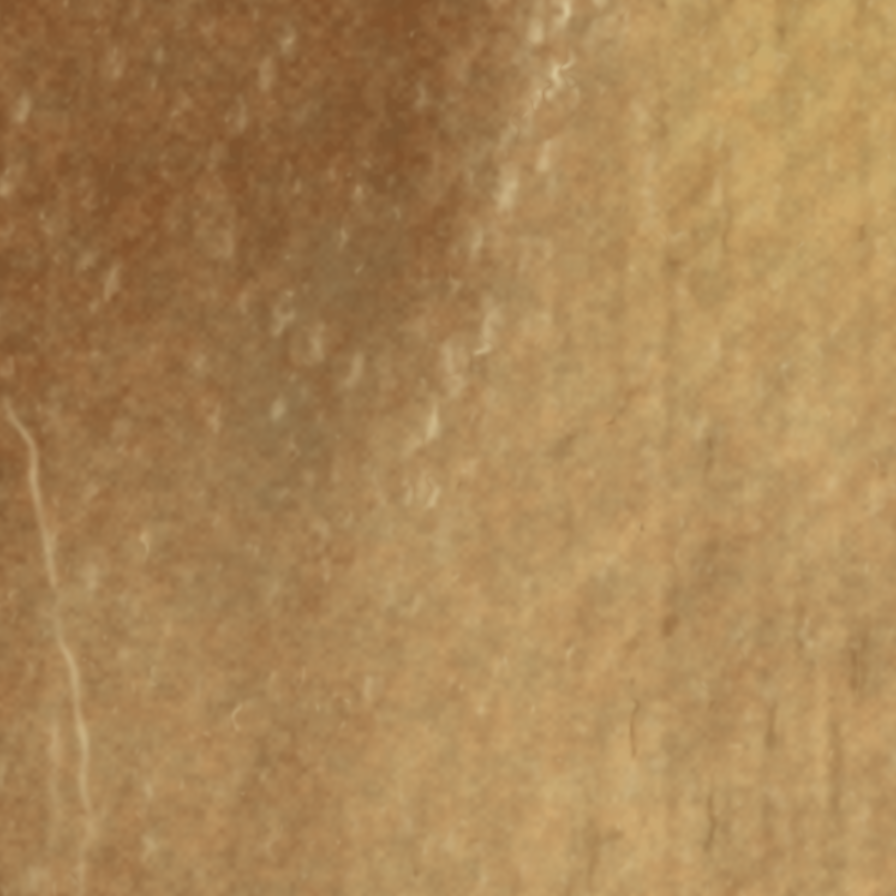
Reproduce this texture procedurally as a Shadertoy shader.

```glsl
// Worn tan surface: brown to golden shading, faint grain, pale flecks and scratches.

float hash(vec2 p) {
    return fract(sin(dot(p, vec2(127.1, 311.7))) * 43758.5453);
}

float noise(vec2 p) {
    vec2 i = floor(p), f = fract(p);
    f = f * f * (3.0 - 2.0 * f);
    return mix(mix(hash(i), hash(i + vec2(1, 0)), f.x),
               mix(hash(i + vec2(0, 1)), hash(i + vec2(1, 1)), f.x), f.y);
}

// Layered noise centred on zero
float fbm(vec2 p) {
    float sum = 0.0, amp = 0.5;
    for (int k = 0; k < 4; k++) {
        sum += amp * (noise(p) - 0.5);
        p = mat2(1.6, 1.2, -1.2, 1.6) * p + 17.3;
        amp *= 0.55;
    }
    return sum;
}

// Soft ragged specks, one per occupied cell; slant leans them to the right
float flecks(vec2 uv, vec2 cells, float density, vec2 radius, float slant, float seed) {
    vec2 warp = vec2(noise(uv * 75.0 + seed), noise(uv * 75.0 + seed + 33.0)) - 0.5;
    vec2 home = floor(uv * cells);
    float cover = 0.0;
    for (int y = -1; y <= 1; y++)
    for (int x = -1; x <= 1; x++) {
        vec2 cell = home + vec2(x, y);
        vec2 jitter = vec2(hash(cell + seed), hash(cell + seed + 41.7));
        vec2 d = uv - (cell + jitter) / cells;
        d.x -= slant * d.y;
        d = d / radius + 1.3 * warp;
        float size = mix(0.5, 1.2, hash(cell + seed + 9.2));
        float present = step(hash(cell + seed + 73.1), density);
        float strength = mix(0.35, 1.0, hash(cell + seed + 5.5));
        cover = max(cover, present * strength * exp(-dot(d, d) / (size * size)));
    }
    return cover;
}

// Soft line around a curve, given the offset from its centre
float softLine(float offset, float width) {
    return exp(-offset * offset / (width * width));
}

// Narrow vertical grain broken up along its length
float grain(vec2 uv, float frequency, float stretch) {
    return noise(vec2(uv.x * frequency + 0.6 * noise(uv * 5.0), uv.y * stretch)) - 0.5;
}

vec3 ramp(float t) {
    const vec3 BROWN = vec3(0.525, 0.36, 0.205);
    const vec3 TAN = vec3(0.655, 0.51, 0.33);
    const vec3 GOLD = vec3(0.765, 0.63, 0.42);
    return t < 0.5 ? mix(BROWN, TAN, t * 2.0) : mix(TAN, GOLD, t * 2.0 - 1.0);
}

void mainImage(out vec4 fragColor, in vec2 fragCoord) {
    const vec3 PALE = vec3(0.86, 0.79, 0.61);
    const vec3 GREY = vec3(0.56, 0.48, 0.33);
    const vec3 DARK = vec3(0.47, 0.30, 0.14);
    vec2 uv = fragCoord / iResolution.xy;

    // Broad shading: dark upper left, golden right, divided by a leaning seam
    float seam = 0.38 + 0.25 * uv.y + 0.06 * fbm(uv * 6.0);
    float side = uv.x - seam;
    float leftTone = mix(0.54, 0.04, smoothstep(0.20, 0.85, uv.y - 0.30 * uv.x + 0.08));
    float tone = mix(leftTone, 0.86, smoothstep(-0.16, 0.18, side));
    tone += 0.30 * fbm(uv * vec2(9.0, 6.0));
    tone += 0.36 * fbm(vec2(uv.x - 0.4 * uv.y, uv.y) * vec2(30.0, 13.0));

    // Vertical grain, strongest on the right, and slanting ripples
    float rightMask = smoothstep(0.02, 0.25, side);
    tone += grain(uv, 65.0, 3.0) * mix(0.06, 0.26, rightMask);
    tone += grain(vec2(uv.y - 0.8 * uv.x, uv.x), 34.0, 6.0) * 0.24 * rightMask;

    // Fine mottling
    tone += 0.24 * (noise(uv * 85.0) - 0.5) + 0.16 * (noise(uv * 150.0) - 0.5);
    vec3 color = ramp(clamp(tone, -0.1, 1.12));
    float hue = fbm(uv * 34.0 + 8.0);
    color += vec3(0.045, -0.02, -0.03) * hue;
    color.b -= 0.03 * rightMask * smoothstep(0.4, 0.95, uv.y);

    // Greyish smear leaning through the centre left
    float smear = softLine(uv.x - 0.13 - 0.36 * uv.y, 0.075) * softLine(uv.y - 0.56, 0.22);
    color = mix(color, GREY, smear * clamp(0.38 + 1.2 * fbm(uv * 22.0), 0.0, 1.0));

    // Dark strokes in the grain
    float strokes = flecks(uv, vec2(24.0, 9.0), 0.24, vec2(0.007, 0.045), 0.02, 3.0) * rightMask;
    float pits = flecks(uv, vec2(20.0), 0.14, vec2(0.009, 0.012), 0.3, 21.0);
    color = mix(color, DARK, 0.30 * strokes + 0.30 * pits);

    // Pale flecks: scattered, and crowded along the seam
    float scattered = flecks(uv, vec2(22.0, 18.0), 0.35, vec2(0.0085, 0.016), 0.15, 11.0);
    float tiny = flecks(uv, vec2(46.0, 38.0), 0.25, vec2(0.006, 0.008), 0.1, 31.0);
    float trail = softLine(uv.x - 0.355 - 0.28 * uv.y, 0.042) * smoothstep(0.28, 0.42, uv.y);
    float crowded = flecks(uv, vec2(27.0, 22.0), 0.8, vec2(0.011, 0.021), 0.15, 57.0);
    color = mix(color, PALE, 0.36 * scattered + 0.24 * tiny);
    color = mix(color, PALE, 0.72 * crowded * trail * mix(0.6, 1.3, uv.y));

    // Bent scratch at the lower left and a fainter one beside it
    float wobble = 0.016 * (noise(vec2(uv.y * 24.0, 2.0)) - 0.5);
    float bend = 0.095 - 0.26 * uv.y * uv.y + wobble;
    float wear = 0.15 + 0.85 * noise(vec2(uv.y * 45.0, 7.0));
    float below = smoothstep(0.57, 0.54, uv.y);
    float scratch = softLine(uv.x - bend, 0.006) * below;
    scratch += 0.6 * softLine(uv.x - 0.058 - wobble, 0.007) * smoothstep(0.28, 0.12, uv.y);
    color = mix(color, PALE, 0.52 * scratch * wear);

    fragColor = vec4(clamp(color, 0.0, 1.0), 1.0);
}
```
